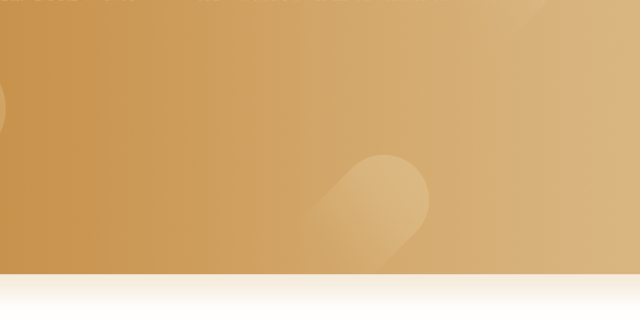
A WebGL 2 fragment shader for this background:

```glsl
#version 300 es
precision highp float;

uniform vec2 u_resolution;
out vec4 fragColor;

const vec3 AMBER = vec3(0.783, 0.573, 0.300);
const vec3 GOLD = vec3(0.818, 0.638, 0.393);
const vec3 SAND = vec3(0.850, 0.712, 0.505);
const vec3 HIGHLIGHT = vec3(0.885, 0.775, 0.580);
const vec3 SHADOW = vec3(0.960, 0.925, 0.865);
const vec3 PAPER = vec3(1.0, 0.996, 0.990);
const float PANEL_BASE = 0.143;

vec2 hashGradient(vec2 cell) {
    float h = fract(sin(dot(cell, vec2(127.1, 311.7))) * 43758.5);
    float angle = 6.2832 * h;
    return vec2(cos(angle), sin(angle));
}

float gradientNoise(vec2 p) {
    vec2 i = floor(p);
    vec2 f = p - i;
    vec2 w = f * f * f * (f * (f * 6.0 - 15.0) + 10.0);
    vec2 e = vec2(0.0, 1.0);
    float a = dot(hashGradient(i), f);
    float b = dot(hashGradient(i + e.yx), f - e.yx);
    float c = dot(hashGradient(i + e.xy), f - e.xy);
    float d = dot(hashGradient(i + e.yy), f - e.yy);
    return mix(mix(a, b, w.x), mix(c, d, w.x), w.y);
}

// Coverage of a diagonal capsule that fades out along its down-left tail
float fadingCapsule(vec2 p, vec2 head, float radius, float tail, float blur) {
    vec2 axis = -vec2(sqrt(0.5));
    vec2 q = p - head;
    float along = dot(q, axis);
    float dist = length(q - axis * max(along, 0.0)) - radius;
    float fade = 1.0 - smoothstep(-radius, tail, along);
    return fade * (1.0 - smoothstep(-blur, blur, dist));
}

vec3 panelColor(float x) {
    vec3 left = mix(AMBER, GOLD, smoothstep(-0.15, 0.60, x) * 1.15 - 0.11);
    return mix(left, SAND, smoothstep(0.30, 1.08, x));
}

// Soft drop shadow falling from the panel onto the paper
vec3 paperColor(float y) {
    float depth = (PANEL_BASE - y) / PANEL_BASE;
    return mix(SHADOW, PAPER, smoothstep(0.05, 0.85, depth));
}

void main() {
    vec2 p = gl_FragCoord.xy / u_resolution.y;
    float x = gl_FragCoord.x / u_resolution.x;
    float blur = 0.75 / u_resolution.y;

    // Golden panel with translucent capsules
    vec3 panel = panelColor(x);
    float centre = fadingCapsule(p, vec2(1.200, 0.375), 0.141, 0.29, blur);
    float leftEdge = fadingCapsule(p, vec2(-0.159, 0.661), 0.177, 0.38, blur);
    float topEdge = fadingCapsule(p, vec2(1.667, 1.151), 0.141, 0.34, blur);
    panel = mix(panel, HIGHLIGHT, 0.50 * centre);
    panel = mix(panel, HIGHLIGHT, 0.34 * leftEdge);
    panel = mix(panel, HIGHLIGHT, 0.36 * topEdge);

    // Faint grain and a broken light rim along the top
    panel += 0.005 * gradientNoise(p * 150.0);
    float dashes = smoothstep(-0.1, 0.4, gradientNoise(vec2(p.x * 90.0, 0.5)));
    float rim = smoothstep(0.996, 1.0, p.y) * (1.0 - smoothstep(0.6, 0.85, x));
    panel = mix(panel, HIGHLIGHT, 0.45 * rim * dashes);

    // Panel over paper
    float inPanel = smoothstep(-blur, blur, p.y - PANEL_BASE);
    fragColor = vec4(mix(paperColor(p.y), panel, inPanel), 1.0);
}
```
